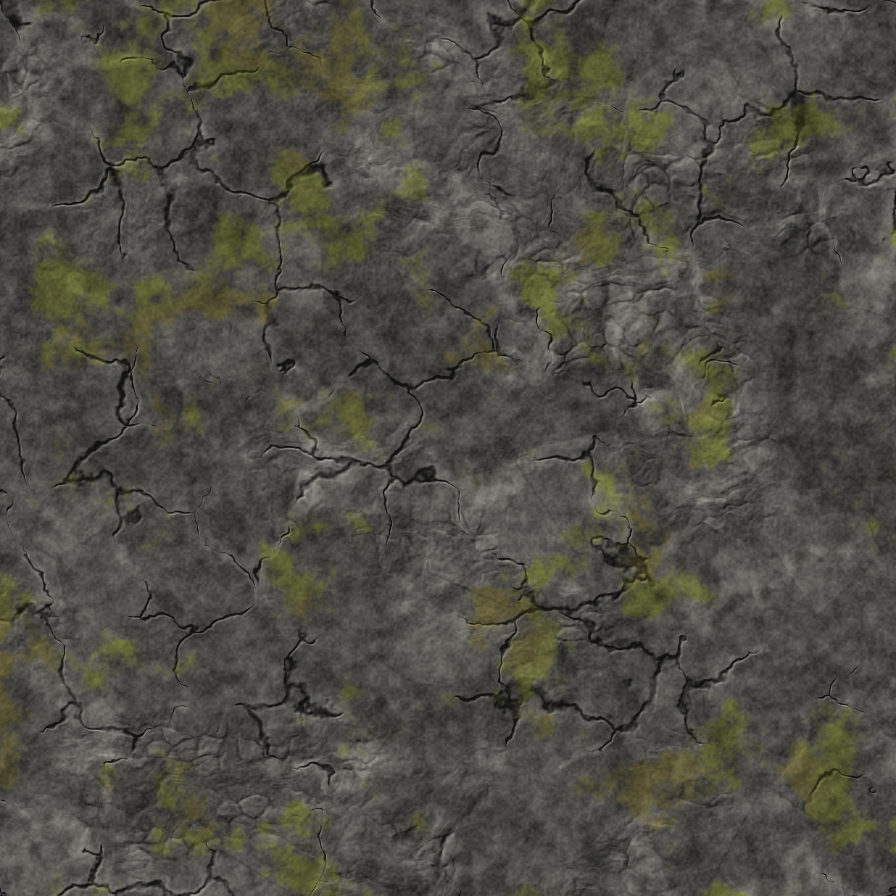
A Shadertoy shader for this texture:

```glsl
const vec3 STONE_TINT = vec3(1.01, 1.0, 0.95);
const vec3 MOSS_GREEN = vec3(0.35, 0.37, 0.155);
const vec3 MOSS_BROWN = vec3(0.34, 0.31, 0.16);
const float STONE_TONE = 0.288;
const float MOTTLE = 0.07;
const float STAIN = 0.21;
const float GRAIN = 0.075;
const float SLAB_SCALE = 9.0;
const float PLATE_SCALE = 8.5;
const float PEBBLE_SCALE = 46.0;
const float FLAKE_SCALE = 17.0;
const float MOSS_SCALE = 15.0;
const float MOSS_COVER = 0.75;
const float CRACK_WIDTH = 0.06;
const float WARP = 0.10;
const float LIGHT_STEP = 0.0022;
const vec2 LIGHT_DIR = vec2(-0.6, 0.8);

struct Surface {
    float height;
    float crack;
    float rim;      // pale broken edge beside a crack
    float gap;      // dark joints between pebbles
    float rubble;   // where the stone is broken up
    float pebbleId;
};

float hash(vec2 p) {
    vec3 q = fract(p.xyx * 0.1031);
    q += dot(q, q.yzx + 33.33);
    return fract((q.x + q.y) * q.z);
}

vec2 hash2(vec2 p) {
    return vec2(hash(p), hash(p + 57.3));
}

float noise(vec2 p) {
    vec2 i = floor(p), f = fract(p);
    f = f * f * (3.0 - 2.0 * f);
    return mix(mix(hash(i), hash(i + vec2(1, 0)), f.x),
               mix(hash(i + vec2(0, 1)), hash(i + vec2(1, 1)), f.x), f.y);
}

float fbm(vec2 p) {
    float sum = 0.0, amp = 0.516;
    for (int i = 0; i < 5; i++) {
        sum += amp * noise(p);
        p = mat2(1.6, 1.2, -1.2, 1.6) * p + 17.7;
        amp *= 0.5;
    }
    return sum;
}

// x: gap to the nearest cell border, y: random value of the cell
vec2 cells(vec2 p) {
    vec2 base = floor(p);
    float near = 9.0, next = 9.0, id = 0.0;
    for (int y = -1; y <= 1; y++)
    for (int x = -1; x <= 1; x++) {
        vec2 c = base + vec2(x, y);
        float d = distance(p, c + hash2(c));
        if (d < near) { next = near; near = d; id = hash(c + 11.9); }
        else next = min(next, d);
    }
    return vec2(next - near, id);
}

Surface surfaceAt(vec2 p) {
    Surface s;
    vec2 warp = WARP * (vec2(fbm(p * 15.0), fbm(p * 15.0 + 31.0)) - 0.5);
    s.rubble = smoothstep(0.47, 0.63, fbm(p * 6.5 + 7.0));

    // Short thin cracks that open and close along their way
    float opening = smoothstep(0.48, 0.70, fbm(p * 9.0 + 63.0));
    float slabGap = cells((p + warp) * SLAB_SCALE + 3.0).x;
    float width = CRACK_WIDTH * (0.3 + 1.2 * opening);
    s.crack = smoothstep(0.0, 0.3, opening) * (1.0 - smoothstep(0.0, width, slabGap));
    s.rim = smoothstep(0.5, 0.62, fbm(p * 11.0 + 87.0)) * (1.0 - s.crack)
          * (1.0 - smoothstep(0.05, 0.2, slabGap));

    // Clustered pebbles of uneven shape, with curled flakes around them
    vec2 pebble = cells((p + 0.45 * warp) * PEBBLE_SCALE * vec2(0.8, 1.0));
    float clustered = s.rubble * smoothstep(0.47, 0.6, fbm(p * 17.0 + 5.0));
    s.gap = clustered * (1.0 - smoothstep(0.0, 0.22, pebble.x)) * smoothstep(0.1, 0.7, pebble.y);
    s.pebbleId = clustered * (pebble.y - 0.45);
    float flake = abs(2.0 * fbm((p + warp) * FLAKE_SCALE * vec2(0.8, 1.2) + 90.0) - 1.0);

    s.height = 0.17 * clustered * smoothstep(0.0, 0.45, pebble.x) * pebble.y
             + (0.15 + 0.55 * s.rubble) * flake
             + 0.22 * fbm(p * 60.0) - 0.16 * s.crack;
    return s;
}

void mainImage(out vec4 fragColor, in vec2 fragCoord) {
    vec2 p = fragCoord / iResolution.y;
    Surface s = surfaceAt(p);
    float relief = s.height - surfaceAt(p + LIGHT_DIR * LIGHT_STEP).height;

    // Weathered stone: faint mottling, dark stains, fine grain
    float fine = fbm(p * 75.0 + 20.0);
    float tone = STONE_TONE + MOTTLE * (fbm(p * 7.0 + 40.0) - 0.5);
    tone += STAIN * (fine - 0.5) * (1.0 - 0.4 * s.rubble);
    tone -= 0.045 * smoothstep(0.48, 0.62, fbm(p * 27.0 + 71.0));
    tone += GRAIN * (noise(p * 340.0) - 0.5);

    // Pale angular plates, fading into the stone
    vec2 plate = cells(p * PLATE_SCALE + 50.0);
    float fade = smoothstep(0.42, 0.6, fbm(p * 8.0 + 12.0));
    tone += 0.055 * fade * smoothstep(0.0, 0.04, plate.x) * step(0.55, plate.y);

    // Broken areas: pale chips, joints, cracks and slanting light
    float chips = s.rubble * smoothstep(0.57, 0.68, fbm(p * 20.0 + 33.0));
    tone += 0.01 * s.rubble + 0.10 * chips + 0.09 * s.pebbleId + 0.09 * s.rim;
    tone += 0.9 * relief - 0.10 * s.gap - 0.15 * s.crack;
    tone = clamp(tone, 0.07, 0.62);
    vec3 color = tone * STONE_TINT;

    // Small ragged moss patches, a few of them dried to brown
    float patchiness = fbm(p * MOSS_SCALE + 120.0) + 0.3 * (fine - 0.5);
    float moss = MOSS_COVER * smoothstep(0.58, 0.76, patchiness);
    float dried = smoothstep(0.54, 0.68, fbm(p * 8.0 + 200.0));
    vec3 mossColor = mix(MOSS_GREEN, MOSS_BROWN, dried);
    color = mix(color, mossColor * (0.4 + 0.6 * tone / STONE_TONE), moss);

    fragColor = vec4(color, 1.0);
}
```
